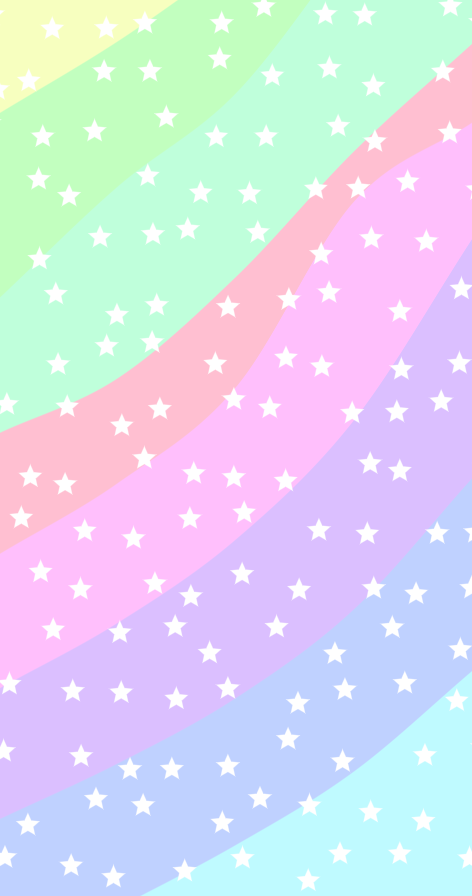
Reproduce this background procedurally as a Shadertoy shader.

```glsl
// Pastel rainbow of wavy diagonal bands, sprinkled with small white stars.

const float PI = 3.14159;

vec2 hash2(vec2 p) {
    vec3 q = fract(p.xyx * vec3(0.1031, 0.1030, 0.0973));
    q += dot(q, q.yzx + 33.33);
    return fract((q.xx + q.yz) * q.zy);
}

// Smooth curve through five heights, evenly spaced from left to right
float wave(float x, float a, float b, float c, float d, float e) {
    float h[7] = float[7](2.0 * a - b, a, b, c, d, e, 2.0 * e - d);
    float s = clamp(x, 0.0, 0.9999) * 4.0;
    int i = int(s);
    float t = fract(s);
    float p0 = h[i], p1 = h[i + 1], p2 = h[i + 2], p3 = h[i + 3];
    return p1 + 0.5 * t * (p2 - p0 + t * (2.0 * p0 - 5.0 * p1 + 4.0 * p2 - p3
         + t * (3.0 * (p1 - p2) + p3 - p0)));
}

// Signed distance to the edges of an upright five-pointed star
float starDistance(vec2 p, float radius) {
    float angle = mod(atan(p.x, p.y) + PI / 5.0, PI * 0.4) - PI / 5.0;
    vec2 folded = length(p) * vec2(cos(angle), abs(sin(angle)));
    vec2 tip = vec2(radius, 0.0);
    vec2 notch = radius * 0.47 * vec2(cos(PI / 5.0), sin(PI / 5.0));
    vec2 side = normalize(notch - tip);
    return dot(folded - tip, vec2(side.y, -side.x));
}

// Lay the next colour over everything below an edge
vec3 below(vec3 base, vec3 colour, float y, float edge) {
    float blur = 1.0 / iResolution.y;
    return mix(base, colour, smoothstep(-blur, blur, edge - y));
}

void mainImage(out vec4 fragColor, in vec2 fragCoord) {
    vec2 uv = fragCoord / iResolution.xy;
    float x = uv.x, y = uv.y;

    // Bands, from the top left corner to the bottom right
    vec3 colour = vec3(0.97, 1.0, 0.75);
    colour = below(colour, vec3(0.76, 1.0, 0.75), y,
                   wave(x, 0.874, 0.954, 1.046, 1.137, 1.228));
    colour = below(colour, vec3(0.75, 1.0, 0.86), y,
                   wave(x, 0.668, 0.792, 0.896, 1.065, 1.23));
    colour = below(colour, vec3(1.0, 0.75, 0.82), y,
                   wave(x, 0.517, 0.578, 0.691, 0.831, 0.951));
    colour = below(colour, vec3(1.0, 0.75, 0.99), y,
                   wave(x, 0.382, 0.461, 0.568, 0.775, 0.863));
    colour = below(colour, vec3(0.86, 0.75, 1.0), y,
                   wave(x, 0.232, 0.305, 0.398, 0.531, 0.733));
    colour = below(colour, vec3(0.75, 0.82, 1.0), y,
                   wave(x, 0.086, 0.148, 0.221, 0.320, 0.466));
    colour = below(colour, vec3(0.75, 0.98, 1.0), y,
                   wave(x, -0.081, -0.013, 0.057, 0.139, 0.251));

    // One jittered star per cell, with each row shifted sideways
    float cellSize = 0.12;
    vec2 grid = fragCoord / iResolution.x / cellSize;
    grid.x += hash2(vec2(floor(grid.y), 7.0)).x;
    vec2 jitter = (hash2(floor(grid) + 3.0) - 0.5) * 0.56;
    vec2 local = (fract(grid) - 0.5 - jitter) * cellSize;
    float blur = 0.8 / iResolution.x;
    float star = 1.0 - smoothstep(-blur, blur, starDistance(local, 0.026));
    colour = mix(colour, vec3(1.0), star);

    fragColor = vec4(colour, 1.0);
}
```
